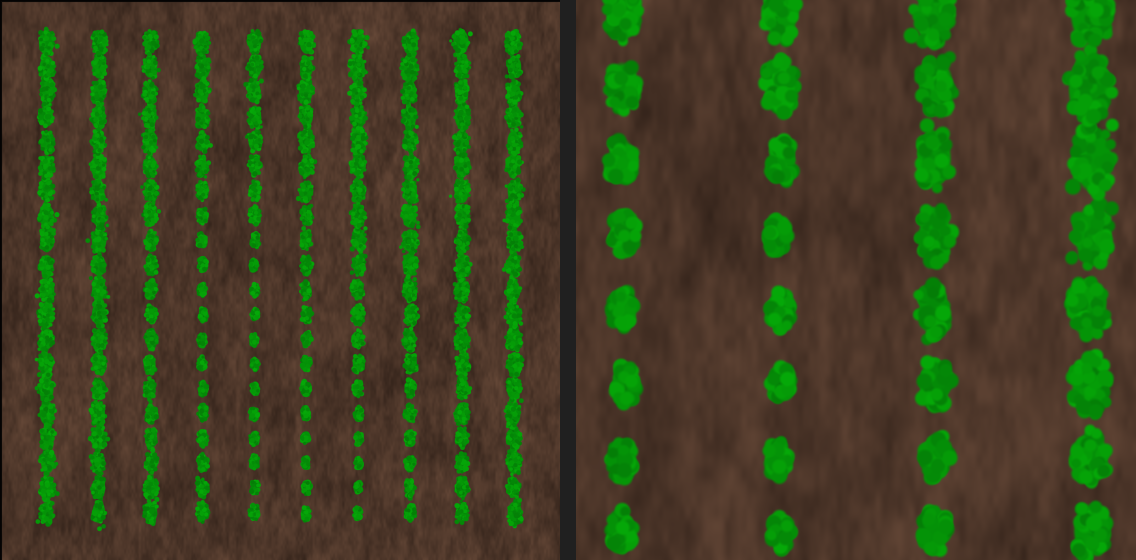
Left: the whole. Right: its middle third, enlarged.
A WebGL 2 fragment shader for this pattern:

```glsl
#version 300 es
precision highp float;
// Field of ten crop rows, twenty leafy plants each, on brown soil with a thinning patch.

#define COLUMNS 10.0
#define ROWS 20.0
#define FIRST_PLANT vec2(0.0835, 0.0846)
#define PLANT_STEP vec2(0.0927, 0.0442)
#define LEAVES 44
#define LEAF_RADIUS 0.0041
#define SMALL_SPREAD vec2(0.0068, 0.0110)
#define LARGE_SPREAD vec2(0.0148, 0.0245)
#define EDGE_SOFTNESS 0.0012
#define BORDER_WIDTH 0.0035

uniform vec2 u_resolution;
out vec4 fragColor;

const vec3 SOIL_DARK = vec3(0.205, 0.140, 0.105);
const vec3 SOIL_LIGHT = vec3(0.395, 0.280, 0.215);
const vec3 LEAF_DARK = vec3(0.015, 0.490, 0.025);
const vec3 LEAF_LIGHT = vec3(0.020, 0.660, 0.030);
const vec3 BORDER = vec3(0.015, 0.012, 0.010);

// Integer hash: three cell coordinates to three values in 0..1
vec3 hash3(vec3 cell) {
    uvec3 v = uvec3(ivec3(cell) + 1000) * 1664525u + 1013904223u;
    v.x += v.y * v.z;
    v.y += v.z * v.x;
    v.z += v.x * v.y;
    v ^= v >> 16u;
    v.x += v.y * v.z;
    v.y += v.z * v.x;
    v.z += v.x * v.y;
    return vec3(v >> 8u) / 16777216.0;
}

float valueNoise(vec2 p, float seed) {
    vec2 cell = floor(p);
    vec2 f = fract(p);
    f = f * f * (3.0 - 2.0 * f);
    float a = hash3(vec3(cell, seed)).x;
    float b = hash3(vec3(cell + vec2(1.0, 0.0), seed)).x;
    float c = hash3(vec3(cell + vec2(0.0, 1.0), seed)).x;
    float d = hash3(vec3(cell + 1.0, seed)).x;
    return mix(mix(a, b, f.x), mix(c, d, f.x), f.y);
}

// Soil: vertically stretched grain over broad blotches
vec3 soilColor(vec2 uv) {
    float grain = 0.32 * valueNoise(uv * vec2(26.0, 15.0), 1.0)
                + 0.26 * valueNoise(uv * vec2(75.0, 32.0), 2.0)
                + 0.26 * valueNoise(uv * vec2(160.0, 60.0), 3.0)
                + 0.16 * valueNoise(uv * vec2(300.0, 130.0), 4.0);
    return mix(SOIL_DARK, SOIL_LIGHT, clamp(0.5 + 1.25 * (grain - 0.5), 0.0, 1.0));
}

// Poor growth: two overlapping soft patches, 0 healthy to 1 stunted
float stress(vec2 p) {
    vec2 upper = (p - vec2(0.42, 0.42)) / vec2(0.16, 0.27);
    vec2 lower = (p - vec2(0.60, 0.17)) / vec2(0.20, 0.22);
    return 1.0 - (1.0 - exp(-dot(upper, upper))) * (1.0 - exp(-dot(lower, lower)));
}

float coverage(float dist, float soft) {
    return 1.0 - smoothstep(-soft, soft, dist);
}

// One plant: a filled core with scattered round leaves on top
vec3 addPlant(vec3 color, vec2 uv, vec2 id, float soft) {
    vec3 rnd = hash3(vec3(id, 500.0));
    vec2 center = FIRST_PLANT + id * PLANT_STEP;
    float health = 1.0 - stress(center);
    vec2 spread = mix(SMALL_SPREAD, LARGE_SPREAD, health) * (0.92 + 0.16 * rnd.z);
    vec2 p = uv - center - (rnd.xy - 0.5) * 0.003;

    float core = (length(p / spread) - 0.84) * spread.x;
    color = mix(color, mix(LEAF_DARK, LEAF_LIGHT, 0.5), coverage(core, soft));

    for (int i = 0; i < LEAVES; i++) {
        vec3 h = hash3(vec3(id, float(i)));
        vec3 k = hash3(vec3(id, float(i) + 100.0));
        float angle = 6.28319 * h.x;
        float stray = 1.0 + 0.5 * health * step(0.965, k.x);
        vec2 leafPos = vec2(cos(angle), sin(angle)) * sqrt(h.y) * stray
                     * (spread - 0.3 * LEAF_RADIUS);
        float leaf = length(p - leafPos) - LEAF_RADIUS * (0.7 + 0.45 * k.y);
        color = mix(color, mix(LEAF_DARK, LEAF_LIGHT, h.z), coverage(leaf, soft));
    }
    return color;
}

void main() {
    vec2 uv = gl_FragCoord.xy / u_resolution;
    float soft = max(EDGE_SOFTNESS, 0.75 / min(u_resolution.x, u_resolution.y));
    vec3 color = soilColor(uv);

    // Nearest plant and its neighbours above and below
    vec2 nearest = floor((uv - FIRST_PLANT) / PLANT_STEP + 0.5);
    if (nearest.x >= 0.0 && nearest.x < COLUMNS) {
        for (float k = -1.0; k <= 1.0; k++) {
            float row = nearest.y + k;
            if (row >= 0.0 && row < ROWS)
                color = addPlant(color, uv, vec2(nearest.x, row), soft);
        }
    }

    // Dark edge along the left and top
    float border = min(uv.x, 1.0 - uv.y) - BORDER_WIDTH;
    color = mix(color, BORDER, coverage(border, soft));
    fragColor = vec4(color, 1.0);
}
```
